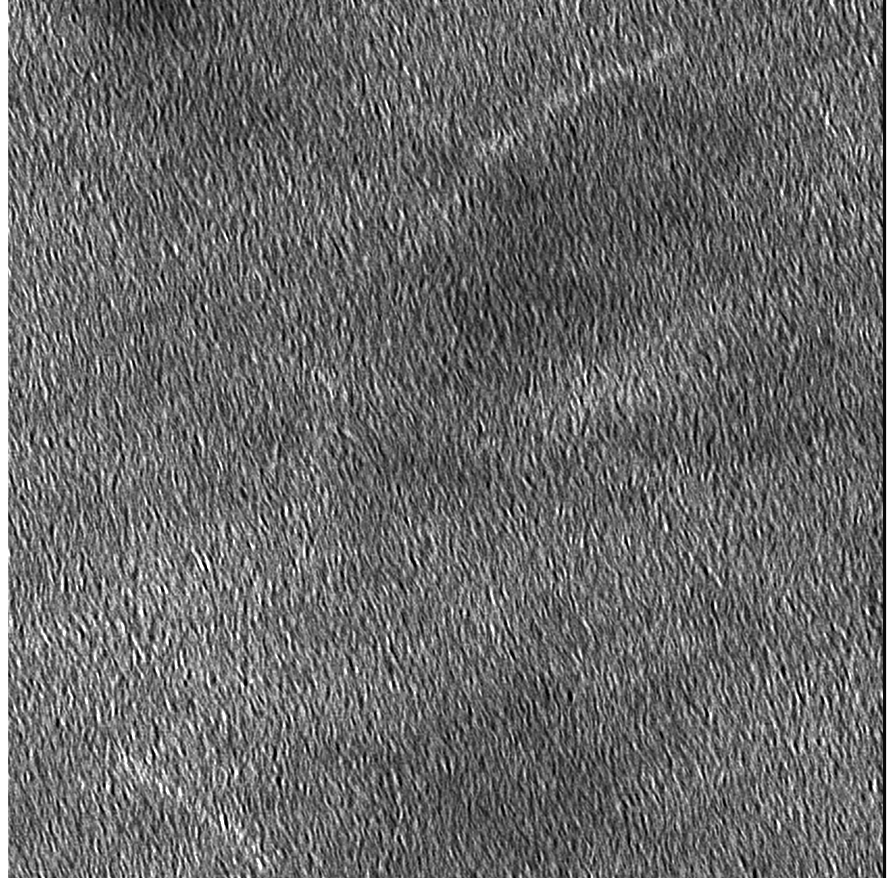
Give the GLSL for this texture, as a Shadertoy shader.

```glsl
// Grey scan of short, leaning, rough grain over soft ridges and hollows, framed by white margins.

const float GRAIN_CONTRAST = 0.39;
const float MEAN_GREY = 0.408;
const int KERNELS_PER_CELL = 3;

// Four random values in 0..1 from a cell and a seed
vec4 hash4(vec2 cell, float seed) {
    vec4 h = fract(vec4(cell.xyx, cell.y + seed) * vec4(0.1031, 0.1030, 0.0973, 0.1099) + seed * 0.137);
    h += dot(h, h.wzxy + 33.33);
    return fract((h.xxyz + h.yzzw) * h.zywx);
}

// One short rippled streak with a compact, smooth envelope
float streak(vec2 d, vec4 rnd) {
    float envelope = max(0.0, 1.0 - dot(d, d));
    float frequency = mix(4.2, 8.8, rnd.x);
    float tilt = (rnd.y - 0.5) * 0.85;
    float ripple = cos(frequency * (d.x + tilt * d.y) + 6.2832 * rnd.z);
    return (rnd.w * 2.0 - 1.0) * envelope * envelope * ripple;
}

// Cellular noise: streaks scattered through neighbouring cells are summed
float cellularGrain(vec2 p, float seed) {
    vec2 cell = floor(p);
    float sum = 0.0;
    for (int y = -1; y <= 1; y++)
    for (int x = -1; x <= 1; x++)
    for (int k = 0; k < KERNELS_PER_CELL; k++) {
        vec2 c = cell + vec2(x, y);
        float s = seed + float(k) * 7.3;
        vec2 center = c + hash4(c, s + 51.7).xy;
        sum += streak(p - center, hash4(c, s));
    }
    return sum;
}

// Smoothly blended random speckle in -1..1
float speckle(vec2 p, float seed) {
    vec2 c = floor(p), f = smoothstep(0.0, 1.0, p - c);
    float low = mix(hash4(c, seed).x, hash4(c + vec2(1, 0), seed).x, f.x);
    float high = mix(hash4(c + vec2(0, 1), seed).x, hash4(c + vec2(1, 1), seed).x, f.x);
    return 2.0 * mix(low, high, f.y) - 1.0;
}

// Layered sines, each octave turned and warped by the one before
float mottle(vec2 p) {
    float sum = 0.0, amplitude = 0.5;
    for (int i = 0; i < 6; i++) {
        float wave = sin(p.x + 1.3 * sin(p.y * 0.8)) * sin(p.y + 1.1 * sin(p.x * 0.7));
        sum += amplitude * wave;
        p = mat2(1.3, 0.9, -0.9, 1.3) * p + 1.7 + 0.6 * wave;
        amplitude *= 0.82;
    }
    return sum;
}

// Soft elliptical patch, turned by an angle
float patchAt(vec2 p, vec2 center, vec2 radii, float angle) {
    float c = cos(angle), s = sin(angle);
    vec2 d = mat2(c, -s, s, c) * (p - center) / radii;
    return exp(-dot(d, d));
}

// Soft line between two points
float ridge(vec2 p, vec2 a, vec2 b, float width) {
    vec2 ab = b - a;
    float t = clamp(dot(p - a, ab) / dot(ab, ab), 0.0, 1.0);
    float d = length(p - a - t * ab) / width;
    return exp(-d * d);
}

// Broad light and shade beneath the grain
float groundTone(vec2 uv) {
    float tone = MEAN_GREY + 0.050 * mottle(uv * vec2(9.0, 17.0));
    tone += 0.030 * speckle(uv * vec2(24.0, 52.0) + uv.yx * vec2(0.0, -14.0), 11.0);

    // Light slopes
    tone += 0.11 * patchAt(uv, vec2(0.19, 0.25), vec2(0.17, 0.16), 0.3);
    tone += 0.06 * patchAt(uv, vec2(0.03, 0.70), vec2(0.09, 0.45), 0.0);
    tone += 0.05 * patchAt(uv, vec2(0.68, 0.56), vec2(0.12, 0.04), 0.5);
    tone += 0.05 * patchAt(uv, vec2(0.96, 0.12), vec2(0.10, 0.16), 0.0);

    // Dark hollows
    tone -= 0.12 * patchAt(uv, vec2(0.60, 0.71), vec2(0.25, 0.10), 0.55);
    tone -= 0.09 * patchAt(uv, vec2(0.84, 0.53), vec2(0.16, 0.05), 0.2);
    tone -= 0.09 * patchAt(uv, vec2(0.60, 0.10), vec2(0.14, 0.13), 0.3);
    tone -= 0.07 * patchAt(uv, vec2(0.25, 0.86), vec2(0.15, 0.09), -0.2);
    tone -= 0.14 * patchAt(uv, vec2(0.16, 1.0), vec2(0.06, 0.045), 0.0);

    // Curved crest, the small lower crest and a faint upright seam
    vec2 q = uv + 0.004 * sin(uv.yx * vec2(70.0, 90.0));
    tone += 0.09 * ridge(q, vec2(0.34, 0.40), vec2(0.37, 0.57), 0.020);
    tone += 0.09 * ridge(q, vec2(0.455, 0.715), vec2(0.55, 0.83), 0.014);
    tone += 0.12 * ridge(q, vec2(0.55, 0.83), vec2(0.625, 0.887), 0.009);
    tone += 0.15 * ridge(q, vec2(0.625, 0.887), vec2(0.755, 0.94), 0.006);
    tone += 0.15 * ridge(q, vec2(0.14, 0.135), vec2(0.30, 0.02), 0.009);
    return tone;
}

// Leaning grain with roughly unit spread: streaks, finer streaks and crisp speckle
float brushedGrain(vec2 p) {
    float crisp = speckle(p * 430.0, 5.0);
    p.x += 0.21 * p.y + 0.004 * sin(9.0 * p.y + 7.0 * p.x) + 0.002 * sin(31.0 * p.y - 23.0 * p.x);
    vec2 cells = p * vec2(108.0, 88.0);
    float grain = cellularGrain(cells, 3.0) + 0.45 * cellularGrain(cells * vec2(1.5, 1.8), 29.0);
    return 1.6 * grain + 0.75 * crisp;
}

void mainImage(out vec4 fragColor, in vec2 fragCoord) {
    vec2 uv = fragCoord / iResolution.xy;
    float n = brushedGrain(fragCoord / iResolution.x);
    float grey = groundTone(uv) * (1.0 + GRAIN_CONTRAST * n + 0.02 * (n * n - 1.0));

    // Black rule on the right, white margins on both sides
    float soft = 0.6 / iResolution.x;
    grey = mix(grey, 0.03, smoothstep(-soft, soft, uv.x - 0.9855));
    float margin = smoothstep(-soft, soft, max(0.0092 - uv.x, uv.x - 0.9890));
    fragColor = vec4(vec3(mix(clamp(grey, 0.0, 1.0), 1.0, margin)), 1.0);
}
```
